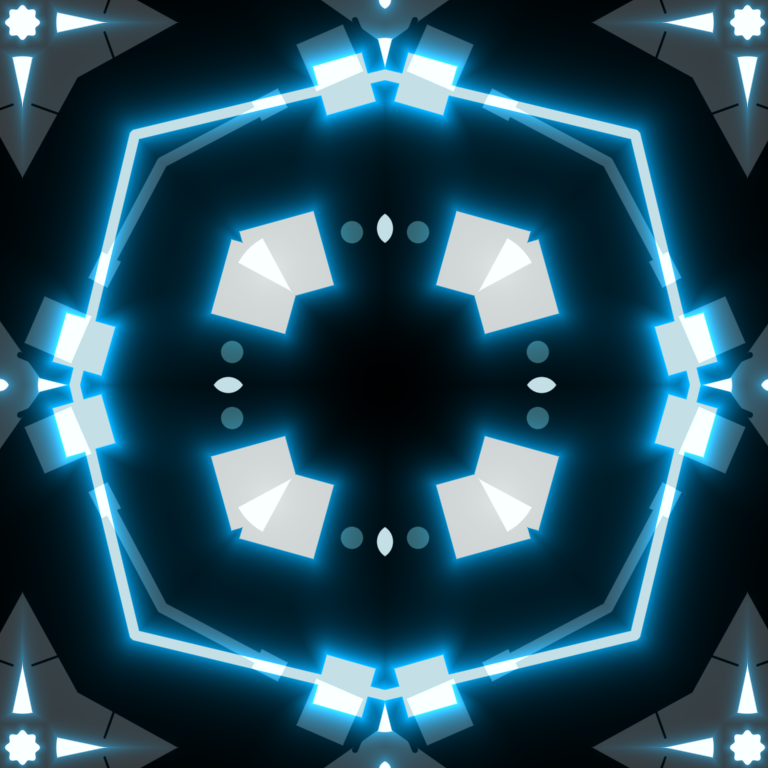
Reproduce this background procedurally as a three.js fragment shader.

```glsl
varying vec2 vUv;

#define CENTER vec2(0.5013, 0.4987)
#define CORNER 0.472
#define EDGE 0.0013
#define GLOW_COLOR vec3(0.01, 0.60, 0.88)
#define HALO_COLOR vec3(0.0, 0.30, 0.43)
#define PALE vec3(0.77, 0.88, 0.90)
#define SILVER vec3(0.81, 0.83, 0.83)
#define SMOKE vec3(0.21, 0.22, 0.225)
#define GLOW_REACH 0.017
#define HALO_REACH 0.062

float fill(float d) {
  return 1.0 - smoothstep(-EDGE, EDGE, d);
}

// Mirror into the octant where x >= y >= 0
vec2 foldOctant(vec2 p) {
  p = abs(p);
  return p.x < p.y ? p.yx : p;
}

float segment(vec2 p, vec2 a, vec2 b) {
  vec2 ab = b - a;
  return length(p - a - ab * clamp(dot(p - a, ab) / dot(ab, ab), 0.0, 1.0));
}

float tiltedBox(vec2 p, vec2 halfSize, float angle) {
  float c = cos(angle), s = sin(angle);
  vec2 d = abs(vec2(c * p.x + s * p.y, c * p.y - s * p.x)) - halfSize;
  return length(max(d, 0.0)) + min(max(d.x, d.y), 0.0);
}

// Pointed oval along x
float lens(vec2 p, float halfLength, float halfWidth) {
  float sum = halfLength * halfLength / halfWidth;
  float radius = 0.5 * (sum + halfWidth);
  return length(vec2(p.x, abs(p.y) + radius - halfWidth)) - radius;
}

// Round-ended wedge opening along +x from its tip
float wedge(vec2 p, float reach, float slope) {
  float side = (abs(p.y) - slope * p.x) / sqrt(1.0 + slope * slope);
  return max(side, length(p) - reach);
}

float glow(float d, float reach) {
  return exp(-max(d, 0.0) / reach);
}

void main() {
  vec2 p = vUv - CENTER;
  vec2 q = foldOctant(p);
  vec2 c = foldOctant(abs(p) - CORNER);
  vec2 diagonal = vec2(q.x + q.y, q.y - q.x) * 0.70711;

  // Ring, boxes and inner plates
  float ring = segment(q, vec2(0.326, 0.325), vec2(0.404, 0.0)) - 0.0068;
  float boxes = tiltedBox(q - vec2(0.392, 0.053), vec2(0.033), 0.28);
  float plates = tiltedBox(q - vec2(0.165, 0.128), vec2(0.050), 0.27);

  // Faint overlays
  float faintRing = segment(q, vec2(0.290), vec2(0.366, 0.146)) - 0.0072;
  float tabs = tiltedBox(q - vec2(0.365, 0.150), vec2(0.014, 0.019), 0.48);
  float faintBoxes = tiltedBox(q - vec2(0.426, 0.072), vec2(0.033), 0.41);
  float dots = length(q - vec2(0.199, 0.043)) - 0.0145;

  // Smoky edge fans and corner stars, cut by seams
  float edgeFan = (0.443 + 0.7 * q.y - q.x) * 0.82;
  float edgeSeam = segment(q, vec2(0.475, 0.039), vec2(0.443, 0.026)) - 0.004;
  float cornerFan = dot(c, vec2(0.482, 0.876)) - 0.0974;
  float cornerSeam = segment(c, vec2(0.107, 0.013), vec2(0.122, 0.055)) - 0.0015;

  // White accents
  float flower = length(c) - 0.0205 - 0.0022 * cos(8.0 * atan(c.y, c.x + 1e-5));
  float cornerCone = wedge(vec2(0.107 - c.x, c.y), 0.063, 0.21);
  float edgeCone = wedge(q - vec2(0.414, 0.0), 0.038, 0.25);
  float plateCone = wedge(diagonal - vec2(0.173, 0.0), 0.078, 0.30);
  float edgeLens = lens(q - vec2(0.502, 0.0), 0.012, 0.008);
  float innerLens = lens(q - vec2(0.204, 0.0), 0.019, 0.0105);
  float cornerWhite = min(flower, cornerCone);
  float edgeWhite = min(edgeCone, edgeLens);

  // Light around the bright shapes
  float frame = min(ring, boxes);
  float nearGlow = 0.62 * glow(frame, GLOW_REACH) + 0.62 * glow(plates, GLOW_REACH)
    + 0.30 * glow(boxes, GLOW_REACH)
    + 0.50 * glow(cornerWhite, 0.008) + 0.45 * glow(edgeWhite, 0.009);
  float halo = 0.55 * glow(frame, HALO_REACH) + 0.50 * glow(plates, HALO_REACH);
  vec3 color = GLOW_COLOR * nearGlow + HALO_COLOR * halo;
  color *= smoothstep(-0.04, 0.16, length(p));

  // Solid shapes
  color = mix(color, PALE, fill(ring));
  color = mix(color, PALE, fill(boxes));
  vec3 plateColor = SILVER + 0.08 * glow(length(q - 0.15), 0.03);
  color = mix(color, plateColor, fill(plates));
  color = mix(color, PALE, fill(innerLens));

  // Translucent shapes brighten what lies beneath
  float fans = max(fill(edgeFan) * (1.0 - fill(edgeSeam)),
                   fill(cornerFan) * (1.0 - fill(cornerSeam)));
  float overlays = max(max(fill(faintRing), fill(tabs)), fill(faintBoxes));
  color += SMOKE * max(fans, overlays);
  color += vec3(0.20, 0.30, 0.31) * fill(dots);

  float whites = max(fill(min(cornerWhite, edgeWhite)), fill(plateCone));
  color = mix(color, vec3(0.98, 1.0, 1.0), whites);
  gl_FragColor = vec4(min(color, 1.0), 1.0);
}
```
